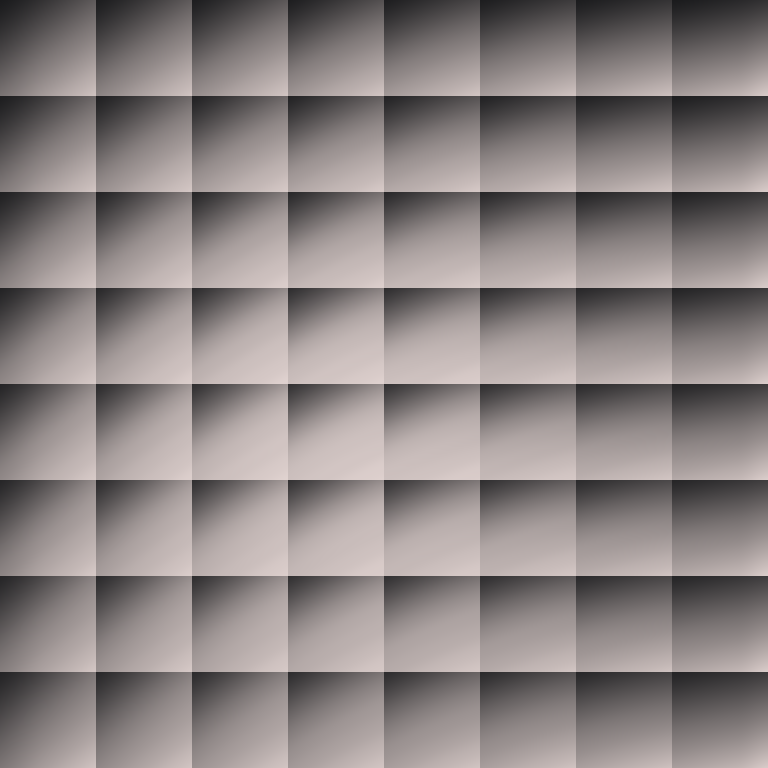
Reproduce this pattern procedurally as a WebGL 1 fragment shader.

```glsl
precision highp float;
// Eight by eight grid of slanted grey gradient tiles, lit softly near the middle.

uniform vec2 u_resolution;

const float TILES = 8.0;
const vec2 GLOW_CENTER = vec2(0.43, 0.43);
const vec3 DARK = vec3(0.095, 0.097, 0.105);
const vec3 LIGHT = vec3(0.89, 0.835, 0.825);

// Broad light falling off from a center
float glowAt(vec2 uv, vec2 center) {
  vec2 offset = uv - center;
  return exp(-4.5 * dot(offset, offset));
}

// Distance down the slanted ramp: 0 at upper left, 1 at lower right
float slantedRamp(vec2 cell, float lean) {
  return (lean * cell.x + 1.0 - cell.y) / (lean + 1.0);
}

// Slow rise in dim tiles, early shoulder in bright ones
float toneCurve(float ramp, float glow) {
  float dim = 0.88 * pow(ramp, 1.3);
  float bright = 0.07 + 0.65 * smoothstep(-0.1, 0.56, ramp) + 0.26 * ramp;
  return mix(dim, bright, glow);
}

// Faint streaks along the slope, made of layered sines
float streaks(float ramp, vec2 uv) {
  float phase = 5.0 * uv.x - 4.0 * uv.y;
  return 0.6 * sin(21.0 * ramp + phase) + 0.4 * sin(47.0 * ramp - 2.0 * phase);
}

vec3 tileColor(vec2 uv) {
  vec2 cell = fract(uv * TILES);
  float glow = glowAt(uv, GLOW_CENTER);
  float lean = mix(0.72, 0.24, smoothstep(0.0, 1.0, uv.x));
  float ramp = slantedRamp(cell, lean);
  float tone = toneCurve(ramp, glow);
  tone += 0.012 * glow * ramp * streaks(ramp, uv);
  tone += 0.03 * (1.0 - uv.y) * (1.0 - ramp);
  // Outer side margins: darker at the left, paler at the right
  tone -= 0.06 * ramp * (1.0 - smoothstep(0.0, 0.06, uv.x));
  tone += 0.06 * ramp * smoothstep(0.96, 1.0, uv.x);
  return mix(DARK, LIGHT, clamp(tone, 0.0, 1.0));
}

void main() {
  // Four samples per pixel smooth the tile seams
  vec3 color = vec3(0.0);
  for (int i = 0; i < 4; i++) {
    float k = float(i);
    vec2 jitter = vec2(mod(k, 2.0), floor(k / 2.0)) * 0.5 - 0.25;
    color += tileColor((gl_FragCoord.xy + jitter) / u_resolution);
  }
  gl_FragColor = vec4(color / 4.0, 1.0);
}
```
